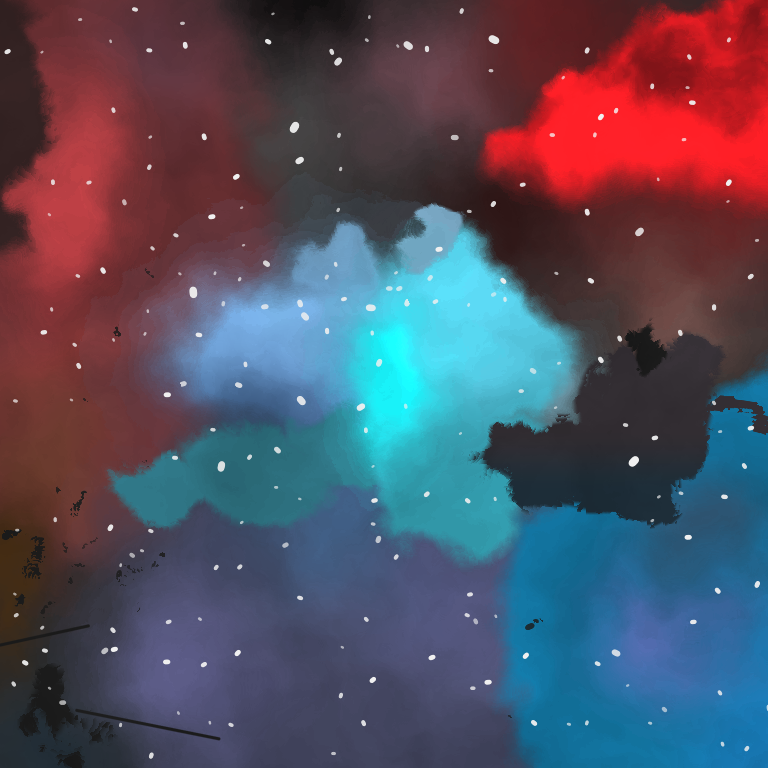
A three.js fragment shader for this background:

```glsl
// Painted nebula: a cyan cloud core between red and blue gas, dark wreckage and scattered stars.
varying vec2 vUv;

float hash(vec2 p) { return fract(sin(dot(p, vec2(127.1, 311.7))) * 43758.5); }

float noise(vec2 p) {
  vec2 i = floor(p), f = fract(p);
  f = f * f * (3.0 - 2.0 * f);
  return mix(mix(hash(i), hash(i + vec2(1, 0)), f.x),
             mix(hash(i + vec2(0, 1)), hash(i + 1.0), f.x), f.y);
}

float fbm(vec2 p) {
  float sum = 0.0, amp = 0.5;
  for (int i = 0; i < 5; i++) {
    sum += amp * noise(p);
    p = mat2(1.6, 1.2, -1.2, 1.6) * p + 7.3;
    amp *= 0.5;
  }
  return sum;
}

// Gaussian light, round or stretched, and soft-edged ellipse
float glow(vec2 p, vec2 c, vec2 r) { vec2 d = (p - c) / r; return exp(-dot(d, d)); }
float glow(vec2 p, vec2 c, float r) { return glow(p, c, vec2(r)); }
float blob(vec2 p, vec2 c, vec2 r) { return 1.0 - smoothstep(0.84, 1.16, length((p - c) / r)); }

float segment(vec2 p, vec2 a, vec2 b) {
  vec2 ab = b - a;
  return length(p - a - ab * clamp(dot(p - a, ab) / dot(ab, ab), 0.0, 1.0));
}

// Stepped blend, like overlapping washes
void paint(inout vec3 col, vec3 tint, float amount) {
  col = mix(col, tint, floor(clamp(amount, 0.0, 1.0) * 18.0 + 0.5) / 18.0);
}

// Irregular flecks, one per occupied cell
float stars(vec2 p, float cells, float radius, float density) {
  vec2 id = floor(p * cells);
  float seed = hash(id + cells), size = hash(id + 11.3);
  vec2 d = p - (id + 0.2 + 0.6 * vec2(hash(id + 31.7), hash(id + 73.1))) / cells;
  float r = radius * (0.5 + 0.6 * size) * (1.0 + 0.2 * sin(atan(d.y, d.x) * 2.0 + size * 40.0));
  return (1.0 - smoothstep(r - 0.0008, r + 0.0008, length(d))) * step(seed, density) * (0.6 + 0.4 * size);
}

void main() {
  // Broad billows plus faceted brush edges
  vec2 p = vUv;
  vec2 fine = floor(vec2(fbm(p * 20.0), fbm(p * 20.0 + 9.0)) * 16.0) / 16.0 - 0.45;
  vec2 q = p + 0.1 * (vec2(fbm(p * 7.0), fbm(p * 7.0 + 17.0)) - 0.48) + 0.05 * fine;
  float grain = fbm(q * 9.0);
  vec3 col = vec3(0.17);

  // Smoky upper sky
  paint(col, vec3(0.27), glow(q, vec2(0.39, 0.81), 0.11));
  paint(col, vec3(0.04), glow(q, vec2(0.39, 1.01), 0.1));
  paint(col, vec3(0.41, 0.28, 0.32), glow(q, vec2(0.55, 0.9), 0.11));
  paint(col, vec3(0.36, 0.13, 0.14), glow(q, vec2(0.72, 0.97), 0.13));
  paint(col, vec3(0.4, 0.31, 0.29), glow(q, vec2(0.87, 0.61), 0.11));

  // Red gas on the left
  paint(col, vec3(0.4, 0.18, 0.19), blob(q, vec2(0.07, 0.68), vec2(0.28, 0.4)));
  paint(col, vec3(0.38, 0.22, 0.26), glow(q, vec2(0.2, 0.94), 0.1));
  paint(col, vec3(0.8, 0.27, 0.29), glow(q, vec2(0.085, 0.74), vec2(0.06, 0.14)));
  paint(col, vec3(0.57, 0.23, 0.23), glow(q - vec2(0.0, q.x * 0.4), vec2(0.1, 0.5), vec2(0.13, 0.05)));
  paint(col, vec3(0.42, 0.23, 0.18), glow(q, vec2(0.05, 0.4), 0.11));
  paint(col, vec3(0.21, 0.14, 0.14), blob(q, vec2(-0.01, 0.84), vec2(0.06, 0.17)));

  // Fiery bank on the right
  paint(col, vec3(0.45, 0.09, 0.1), glow(q, vec2(0.92, 0.8), vec2(0.2, 0.15)));
  paint(col, vec3(0.17, 0.08, 0.08), glow(q, vec2(0.66, 0.73), vec2(0.11, 0.055)));
  float ridge = 0.8 + 0.7 * (q.x - 0.6) - q.y + 0.1 * (grain - 0.5);
  float fire = smoothstep(-0.006, 0.025, ridge) * smoothstep(0.75, 0.84, q.y + 0.15 * (q.x - 0.6)) * smoothstep(0.59, 0.64, q.x);
  float heat = grain + 0.7 * (q.x - 0.8) + 0.2 * abs(fine.x);
  paint(col, mix(vec3(0.58, 0.09, 0.11), vec3(1.0, 0.12, 0.15), smoothstep(0.3, 0.65, heat)), fire);

  // Slate and violet mist below
  paint(col, vec3(0.26, 0.27, 0.37), smoothstep(0.58, 0.72, 1.0 - q.y) * smoothstep(0.02, 0.3, q.x));
  paint(col, vec3(0.28, 0.18, 0.08), glow(q, vec2(0.0, 0.26), vec2(0.04, 0.1)));
  paint(col, vec3(0.36, 0.36, 0.53), glow(q, vec2(0.25, 0.13), 0.1));
  paint(col, vec3(0.33, 0.34, 0.5), glow(q, vec2(0.59, 0.22), 0.12));
  paint(col, vec3(0.25, 0.37, 0.52), glow(q, vec2(0.45, 0.34), 0.11));
  paint(col, vec3(0.15, 0.2, 0.24), glow(q, vec2(0.04, 0.02), 0.1));

  // Blue sea at the lower right
  float shore = 0.34 + 0.65 * max(q.x - 0.7, 0.0) - q.y;
  vec3 sea = mix(vec3(0.07, 0.45, 0.62), vec3(0.1, 0.52, 0.78), smoothstep(0.8, 1.0, q.x - 0.5 * q.y));
  paint(sea, vec3(0.34, 0.45, 0.73), glow(q, vec2(0.88, 0.17), 0.08));
  paint(sea, vec3(0.17, 0.31, 0.42), glow(q, vec2(0.91, 0.31), 0.07));
  paint(col, sea, smoothstep(0.64, 0.69, q.x) * smoothstep(-0.01, 0.03, shore));

  // Luminous core cloud
  paint(col, vec3(0.44, 0.61, 0.73), blob(q, vec2(0.44, 0.665), vec2(0.065, 0.04)));
  paint(col, vec3(0.42, 0.58, 0.64), 1.3 * glow(q, vec2(0.7, 0.49), vec2(0.055, 0.08)));
  vec3 haze = mix(vec3(0.25, 0.38, 0.55), vec3(0.47, 0.68, 0.9), smoothstep(0.42, 0.6, q.y));
  paint(col, haze, 1.7 * glow(q, vec2(0.38, 0.53), vec2(0.125, 0.115)));
  float teal = max(blob(q, vec2(0.22, 0.35), vec2(0.07, 0.035)), blob(q, vec2(0.34, 0.37), vec2(0.085, 0.055)));
  paint(col, vec3(0.18, 0.45, 0.51), max(teal, blob(q, vec2(0.45, 0.43), vec2(0.09, 0.05))));
  vec3 aqua = mix(vec3(0.2, 0.62, 0.69), vec3(0.34, 0.8, 0.9), smoothstep(0.35, 0.55, q.y));
  paint(col, aqua, max(blob(q, vec2(0.59, 0.55), vec2(0.135)), blob(q, vec2(0.59, 0.38), vec2(0.1))));
  paint(col, vec3(0.49, 0.75, 0.93), glow(q, vec2(0.45, 0.61), 0.07));
  paint(col, vec3(0.47, 0.65, 0.76), blob(q, vec2(0.553, 0.692), vec2(0.034, 0.027)));
  paint(col, vec3(0.1, 0.97, 1.0), 1.2 * glow(q, vec2(0.515, 0.52), vec2(0.065, 0.09)));

  // Drifting wreck with tower and arm
  vec2 w = mix(p, q, 0.4) + 0.06 * fine;
  float hull = max(blob(w, vec2(0.85, 0.465), vec2(0.09, 0.1)), blob(w, vec2(0.77, 0.395), vec2(0.13, 0.058)));
  hull = max(hull, blob(w, vec2(0.845, 0.36), vec2(0.045)));
  hull = max(hull, 1.0 - smoothstep(0.006, 0.01, segment(w, vec2(0.9, 0.475), vec2(1.02, 0.46))));
  paint(col, mix(vec3(0.11, 0.17, 0.21), vec3(0.2, 0.18, 0.2), smoothstep(0.36, 0.44, p.y)), smoothstep(0.2, 0.7, hull));
  paint(col, vec3(0.1), blob(w, vec2(0.84, 0.565), vec2(0.018, 0.032)));

  // Ink stains at the lower left
  float scratch = min(segment(p, vec2(0.1, 0.075), vec2(0.285, 0.038)), segment(p, vec2(0.0, 0.16), vec2(0.115, 0.185)));
  float ink = max(blob(w + 0.1 * fine, vec2(0.065, 0.075), vec2(0.05)), 1.0 - smoothstep(0.001, 0.003, scratch));
  paint(col, vec3(0.11), max(ink, stars(w, 50.0, 0.006, 0.3 * glow(p, vec2(0.1, 0.25), 0.1))));

  // Layered brush tone, then stars
  col *= 0.8 + 0.4 * floor(grain * 18.0) / 18.0;
  float light = max(stars(p, 24.0, 0.0036, 0.28), stars(p, 9.0, 0.006, 0.3));
  light = max(light, stars(p + 0.013, 38.0, 0.005, 0.3 * glow(p, vec2(0.43, 0.55), 0.13)));
  paint(col, vec3(0.94), light);
  gl_FragColor = vec4(col, 1.0);
}
```
